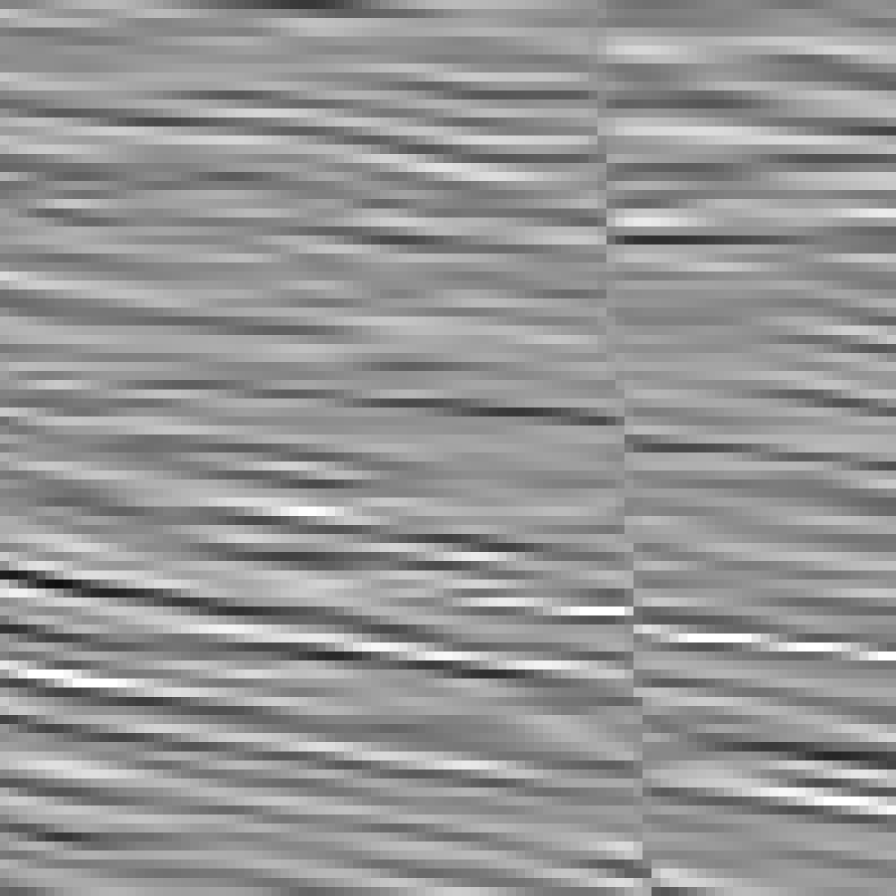
A three.js fragment shader for this texture:

```glsl
// Grey seismic section: thin dipping layers cut by a steep fault, shown in coarse cells.
#define CELLS 99.0
#define MEAN_GREY 0.585
#define CONTRAST 0.212
#define LAYER_FREQ 66.0
#define DIP_TOP 0.04
#define DIP_BASE 0.115
#define FAULT_TOP 0.66
#define FAULT_BASE 0.725
#define FAULT_THROW 0.021
#define FAULT_WIDTH 0.014
#define WARP 0.009
#define EDGE 0.0004

varying vec2 vUv;

float hash(vec2 p) {
  vec3 q = fract(vec3(p.xyx) * 0.1031);
  q += dot(q, q.yzx + 33.33);
  return fract((q.x + q.y) * q.z) * 2.0 - 1.0;
}

// Smooth value noise in -1..1
float noise(vec2 p) {
  vec2 i = floor(p);
  vec2 f = fract(p);
  f = f * f * (3.0 - 2.0 * f);
  return mix(mix(hash(i), hash(i + vec2(1.0, 0.0)), f.x),
             mix(hash(i + vec2(0.0, 1.0)), hash(i + vec2(1.0, 1.0)), f.x), f.y);
}

// Difference across depth: alternating light and dark streaks
float streaks(vec2 p) {
  return noise(p) - noise(p + vec2(0.0, 1.0));
}

// One strong reflector: a bright or dark line with opposite side lobes
float reflector(float depth, float centre) {
  float t = (depth - centre) / 0.0085;
  return (1.0 - 2.0 * t * t) * exp(-t * t);
}

float section(vec2 uv) {
  float x = uv.x;
  float down = 1.0 - uv.y;

  // Fault line, shifting the layers on its right downward
  float faultX = mix(FAULT_TOP, FAULT_BASE, down) + 0.004 * noise(vec2(3.0, down * 14.0));
  float fromFault = x - faultX;
  float slip = FAULT_THROW * smoothstep(0.02, 0.25, down) * step(0.0, fromFault);

  // Depth within the folded, dipping stack
  float depth = down - slip - x * mix(DIP_TOP, DIP_BASE, down);
  depth += 0.012 * exp(-9.0 * x);
  depth += WARP * noise(vec2(x * 3.5 + 7.0, down * 5.0));

  // Layers of long, medium and short reach
  float wave = 0.55 * streaks(vec2(x * 1.6 + 5.3, depth * LAYER_FREQ + 20.0));
  wave += 0.80 * streaks(vec2(x * 4.5 + 31.7, depth * LAYER_FREQ * 1.04 + 140.0));
  wave += 0.46 * streaks(vec2(x * 11.0 + 63.1, depth * LAYER_FREQ * 1.1 + 310.0));

  // Quiet and lively zones
  wave *= 0.98 + 0.5 * noise(vec2(x * 2.5 + 11.0, depth * 11.0 + 4.0));

  // Leading reflectors
  float bright = 1.9 * smoothstep(0.28, 0.62, x) * reflector(depth, 0.617);
  float dark = -1.1 * reflector(depth, 0.42);
  float upper = 0.8 * reflector(depth, 0.212);
  wave += bright + dark + upper;

  // Blurred contrast along the fault
  float damage = exp(-pow(fromFault / FAULT_WIDTH, 2.0));
  wave *= 1.0 - 0.5 * damage;
  wave += 0.25 * damage * noise(uv * 70.0);

  return clamp(MEAN_GREY + CONTRAST * wave, 0.06, 1.0);
}

void main() {
  // Average four nearby samples to smooth the cell borders
  float grey = 0.0;
  for (int i = 0; i < 4; i++) {
    float n = float(i);
    vec2 offset = (vec2(mod(n, 2.0), floor(n / 2.0)) * 2.0 - 1.0) * EDGE;
    vec2 cell = (floor((vUv + offset) * CELLS) + 0.5) / CELLS;
    grey += 0.25 * section(cell);
  }
  gl_FragColor = vec4(vec3(grey), 1.0);
}
```
